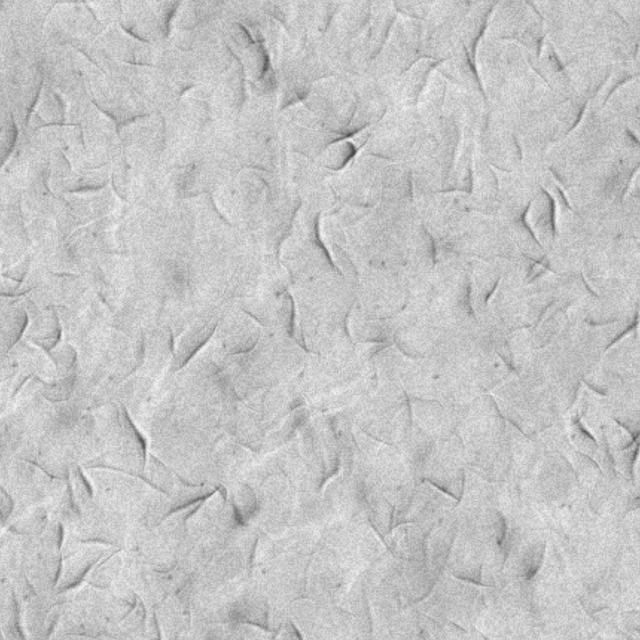
Give the GLSL for this texture, as a WebGL 1 fragment shader.

```glsl
precision highp float;
// Pale grey handmade paper: cloudy mottling, embossed curved creases,
// fans of fine parallel fibres, soft smudges, specks and a fine grain.
// Marks are scattered one per cell and summed over neighbouring cells.
uniform vec2 u_resolution;

#define PAPER_GREY 0.787
#define CLOUD 0.065
#define MOTTLE 0.055
#define GRAIN 0.125
#define CREASE_DARK 0.27
#define FIBRE_LIGHT 0.10
#define SMUDGE_DARK 0.15
#define SPECK_DARK 0.20
#define MAIN_LEAN 1.15

vec2 hash2(vec2 p) {
  vec3 q = fract(vec3(p.xyx) * vec3(0.1031, 0.1030, 0.0973));
  q += dot(q, q.yzx + 33.33);
  return fract((q.xx + q.yz) * q.zy);
}

float noise(vec2 p) {
  vec2 i = floor(p), f = fract(p);
  f = f * f * (3.0 - 2.0 * f);
  float low = mix(hash2(i).x, hash2(i + vec2(1.0, 0.0)).x, f.x);
  float high = mix(hash2(i + vec2(0.0, 1.0)).x, hash2(i + 1.0).x, f.x);
  return mix(low, high, f.y);
}

float bell(float x) { return exp(-x * x); }

// Offset to a mark in its own frame: x runs along its bent spine, y across.
vec2 markFrame(vec2 d, float angle, float bend) {
  vec2 dir = vec2(cos(angle), sin(angle));
  float along = dot(d, dir);
  return vec2(along, dot(d, vec2(-dir.y, dir.x)) + bend * along * along);
}

// Folds with one crisp edge, a soft shaded side and a thin lit rim.
float creases(vec2 p, float cells, float seed, float len, float width, float lean, float spread) {
  vec2 g = p * cells + seed;
  float sum = 0.0;
  for (int j = -1; j <= 1; j++) for (int i = -1; i <= 1; i++) {
    vec2 id = floor(g) + vec2(float(i), float(j));
    vec2 r = hash2(id + seed), s = hash2(id + seed + 57.3);
    vec2 q = markFrame(g - id - r, lean + (s.x - 0.5) * spread, (r.x - 0.5) * 1.6);
    float t = q.x / (len * (0.5 + 0.5 * r.y));
    float body = max(0.0, 1.0 - t * t);
    float w = width * (0.4 + 0.6 * body);
    float a = q.y / w;
    float shade = 0.65 * bell(a) + 0.35 * bell(a / (a > 0.0 ? 4.0 : 1.0));
    sum += body * s.y * s.y * (shade - 0.35 * bell(a + 2.2));
  }
  return sum;
}

// Patches of thin, nearly parallel lines that spread apart along the patch.
float fibreFans(vec2 p, float cells, float seed, float spread) {
  vec2 g = p * cells + seed;
  float sum = 0.0;
  for (int j = -1; j <= 1; j++) for (int i = -1; i <= 1; i++) {
    vec2 id = floor(g) + vec2(float(i), float(j));
    vec2 r = hash2(id + seed), s = hash2(id + seed + 91.7);
    vec2 q = markFrame(g - id - r, MAIN_LEAN + (s.x - 0.5) * spread, (r.y - 0.5) * 0.5);
    float body = max(0.0, 1.0 - q.x * q.x / 0.8) * bell(q.y / 0.15);
    float lane = q.y / (1.0 + 0.5 * q.x) * 22.0;
    float line = noise(vec2(lane, q.x * 2.0 + r.x * 50.0));
    sum += body * s.y * (smoothstep(0.58, 0.9, line) - 0.6 * smoothstep(0.4, 0.1, line));
  }
  return sum;
}

// Soft, slightly elongated spots; rarity thins them out.
float spots(vec2 p, float cells, float seed, float radius, float rarity) {
  vec2 g = p * cells + seed;
  float sum = 0.0;
  for (int j = -1; j <= 1; j++) for (int i = -1; i <= 1; i++) {
    vec2 id = floor(g) + vec2(float(i), float(j));
    vec2 r = hash2(id + seed), s = hash2(id + seed + 23.9);
    vec2 q = markFrame(g - id - r, MAIN_LEAN + (s.x - 0.5) * 2.0, 0.0);
    sum += smoothstep(rarity, 1.0, s.y) * bell(length(q * vec2(0.6, 1.0)) / radius);
  }
  return sum;
}

void main() {
  vec2 p = gl_FragCoord.xy / min(u_resolution.x, u_resolution.y);

  // Layered sines and noise make every mark wander and fray.
  vec2 w = p + 0.008 * sin(p.yx * 21.0 + vec2(0.0, 2.0)) + 0.004 * sin(p.yx * 47.0 + p * 19.0);
  w += 0.010 * (vec2(noise(p * 38.0), noise(p * 38.0 + 71.0)) - 0.5);
  float patchy = 0.35 + 1.2 * noise(w * 9.0 + 13.0) * (0.5 + noise(w * 55.0));

  float grey = PAPER_GREY;
  grey += CLOUD * (noise(w * 6.0) + noise(w * 15.0 + 40.0) - 1.0);
  grey += MOTTLE * (noise(w * vec2(62.0, 24.0)) + 0.7 * noise(w * 90.0 + 9.0) - 0.85);

  float folds = creases(w, 9.0, 3.0, 0.55, 0.035, MAIN_LEAN, 1.5);
  folds += creases(w, 13.0, 17.0, 0.65, 0.045, MAIN_LEAN + 0.3, 1.6);
  folds += 0.8 * creases(w, 11.0, 29.0, 0.50, 0.030, -0.5, 1.3);
  folds += 0.5 * creases(w, 21.0, 43.0, 0.80, 0.050, MAIN_LEAN, 3.1);
  grey -= CREASE_DARK * patchy * folds;

  float fibres = fibreFans(w, 4.5, 5.0, 1.3) + 0.8 * fibreFans(w, 7.0, 37.0, 2.2);
  fibres += 0.7 * creases(w, 15.0, 61.0, 0.90, 0.022, MAIN_LEAN, 2.4);
  grey += FIBRE_LIGHT * fibres;

  grey -= SMUDGE_DARK * patchy * spots(w, 11.0, 7.0, 0.17, 0.5);
  grey -= SPECK_DARK * spots(p, 34.0, 19.0, 0.10, 0.82);

  grey += GRAIN * (noise(p * 430.0) - 0.5) + 0.4 * GRAIN * (noise(p * 215.0 + 5.0) - 0.5);
  gl_FragColor = vec4(vec3(clamp(grey, 0.3, 0.93)), 1.0);
}
```
